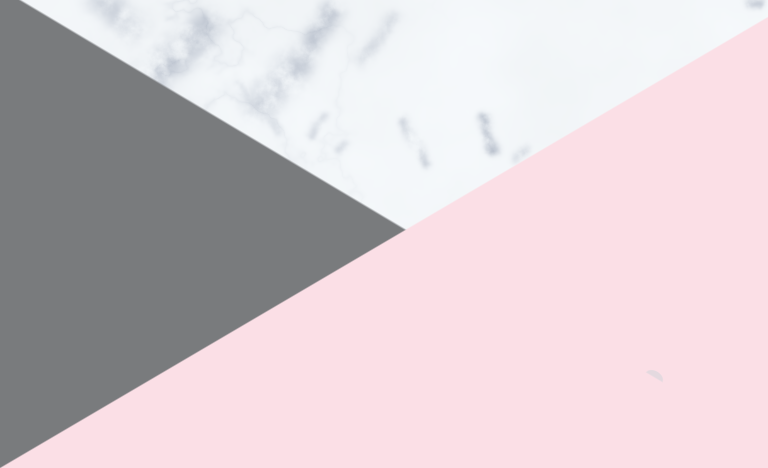
This background is drawn by a WebGL 2 fragment shader. Its source:

```glsl
#version 300 es
precision highp float;
// Slate and blush paper triangles laid over pale veined marble.

#define SLATE vec3(0.475, 0.482, 0.492)
#define BLUSH vec3(0.985, 0.876, 0.902)
#define MARBLE vec3(0.952, 0.965, 0.975)
#define VEIN vec3(0.715, 0.745, 0.795)
#define CHIP vec3(0.870, 0.845, 0.870)
#define BLUSH_SLOPE 0.5872
#define SLATE_SLOPE -0.5959
#define SLATE_TOP 1.0255
#define WARP 0.030
#define STREAKS 12

uniform vec2 u_resolution;
out vec4 fragColor;

// Streak end points, in canvas heights.
const vec4 streakEnds[STREAKS] = vec4[](
  vec4(0.224, 1.000, 0.278, 0.947), vec4(0.325, 0.840, 0.438, 0.936),
  vec4(0.551, 0.776, 0.641, 0.872), vec4(0.641, 0.872, 0.709, 0.968),
  vec4(0.780, 0.872, 0.838, 0.957), vec4(0.868, 0.739, 0.906, 0.647),
  vec4(1.032, 0.748, 1.051, 0.679), vec4(1.103, 0.665, 1.130, 0.679),
  vec4(0.667, 0.712, 0.688, 0.754), vec4(0.726, 0.679, 0.739, 0.688),
  vec4(0.502, 0.818, 0.588, 0.722), vec4(1.603, 0.996, 1.620, 0.994));

// Radius and strength of each streak.
const vec2 streakShape[STREAKS] = vec2[](
  vec2(0.042, 0.55), vec2(0.045, 0.75), vec2(0.040, 0.70), vec2(0.032, 0.75),
  vec2(0.022, 0.45), vec2(0.013, 0.55), vec2(0.015, 0.95), vec2(0.014, 0.45),
  vec2(0.014, 0.40), vec2(0.014, 0.45), vec2(0.016, 0.35), vec2(0.014, 0.60));

float hash(vec2 cell) {
  vec3 q = fract(vec3(cell.xyx) * 0.1031);
  q += dot(q, q.yzx + 33.33);
  return fract((q.x + q.y) * q.z);
}

float noise(vec2 p) {
  vec2 i = floor(p), f = fract(p);
  f = f * f * (3.0 - 2.0 * f);
  return mix(mix(hash(i), hash(i + vec2(1, 0)), f.x),
             mix(hash(i + vec2(0, 1)), hash(i + vec2(1, 1)), f.x), f.y);
}

float fbm(vec2 p) {
  float sum = 0.0, amp = 0.5;
  for (int i = 0; i < 5; i++) {
    sum += amp * noise(p);
    p = mat2(1.6, 1.2, -1.2, 1.6) * p + 7.3;
    amp *= 0.5;
  }
  return sum;
}

float segmentDistance(vec2 p, vec2 a, vec2 b) {
  vec2 ab = b - a;
  return length(p - a - ab * clamp(dot(p - a, ab) / dot(ab, ab), 0.0, 1.0));
}

vec3 marble(vec2 p) {
  vec2 q = p + WARP * (vec2(fbm(p * 14.0), fbm(p * 14.0 + 41.0)) - 0.48);
  float grain = fbm(p * 26.0 + 5.0);

  // Soft cloudy streaks
  float vein = 0.0;
  for (int i = 0; i < STREAKS; i++) {
    float d = segmentDistance(q, streakEnds[i].xy, streakEnds[i].zw) / streakShape[i].x;
    vein = max(vein, streakShape[i].y * exp(-1.6 * d * d));
  }
  vein *= smoothstep(0.10, 0.75, grain) * 1.15;

  // Hairline veins, fading to the right
  float ridge = abs(fbm(q * 6.0 + 11.0) - 0.48);
  float left = 1.0 - smoothstep(0.35, 1.05, p.x);
  vein += 0.20 * left * exp(-ridge * 45.0);

  vec3 stone = MARBLE + 0.03 * (fbm(p * 5.0) - 0.45);
  return mix(stone, VEIN, clamp(vein, 0.0, 1.0));
}

void main() {
  vec2 p = gl_FragCoord.xy / u_resolution.y;
  float pixel = 1.0 / u_resolution.y;

  // Signed distances to the two paper edges
  float slateEdge = (SLATE_TOP + SLATE_SLOPE * p.x - p.y) / length(vec2(1.0, SLATE_SLOPE));
  float blushEdge = (BLUSH_SLOPE * p.x - p.y) / length(vec2(1.0, BLUSH_SLOPE));

  vec3 color = marble(p);
  float soft = max(pixel, 0.003);
  color = mix(color, SLATE, smoothstep(-soft, soft, slateEdge));
  color = mix(color, BLUSH, smoothstep(-pixel, pixel, blushEdge));

  // Small chip in the blush paper: a half disc, flat side down
  vec2 c = mat2(0.86, 0.51, -0.51, 0.86) * (p - vec2(1.398, 0.194));
  float chip = max(length(c * vec2(1.0, 1.5)) - 0.020, -c.y);
  color = mix(color, CHIP, 0.8 * (1.0 - smoothstep(-pixel, pixel, chip)));

  fragColor = vec4(color, 1.0);
}
```
